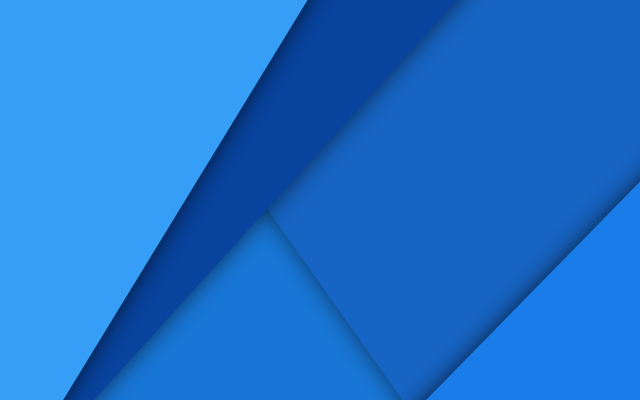
Give the GLSL for this background, as a Shadertoy shader.

```glsl
// Overlapping sheets of blue paper with diagonal edges and soft shadows.
// Each sheet is a half-plane given by two points on its edge; the sheets are
// painted back to front, and each first darkens what lies beneath it.

#define SHADOW_STRENGTH 0.36
#define SHADOW_WIDTH 0.034
#define LIGHT_BLUE vec3(0.210, 0.620, 0.963)
#define NAVY_BLUE  vec3(0.031, 0.263, 0.620)
#define MID_BLUE   vec3(0.088, 0.393, 0.768)
#define LOW_BLUE   vec3(0.094, 0.465, 0.840)
#define VIVID_BLUE vec3(0.100, 0.485, 0.908)

// Signed distance to the line a-b, negative on the left when going from a to b
float edgeDistance(vec2 p, vec2 a, vec2 b) {
    vec2 along = normalize(b - a);
    return dot(p - a, vec2(along.y, -along.x));
}

// Lay a sheet, left of the edge a-b, over the colour below
vec3 laySheet(vec3 below, vec3 sheet, vec2 p, vec2 a, vec2 b, float shade) {
    float d = edgeDistance(p, a, b);
    float falloff = max(d, 0.0) / SHADOW_WIDTH;
    below *= 1.0 - SHADOW_STRENGTH * shade * exp(-falloff * (1.0 + 0.5 * falloff));
    float pixel = 1.0 / iResolution.y;
    float cover = smoothstep(0.7 * pixel, -0.7 * pixel, d);
    return mix(below, sheet, cover);
}

void mainImage(out vec4 fragColor, in vec2 fragCoord) {
    // Height runs from 0 to 1, width from 0 to the aspect ratio
    vec2 p = fragCoord / iResolution.y;
    p.x *= 1.6 * iResolution.y / iResolution.x;

    // Lower triangle, then the broad panel and the right corner
    vec3 color = LOW_BLUE;
    color = laySheet(color, MID_BLUE, p, vec2(0.667, 0.479), vec2(1.006, 0.0), 0.75);
    color = laySheet(color, VIVID_BLUE, p, vec2(1.600, 0.546), vec2(1.065, 0.0), 1.0);

    // Dark band and the light sheet on top
    color = laySheet(color, NAVY_BLUE, p, vec2(0.235, 0.0), vec2(1.142, 1.0), 0.85);
    color = laySheet(color, LIGHT_BLUE, p, vec2(0.158, 0.0), vec2(0.769, 1.0), 1.0);

    fragColor = vec4(color, 1.0);
}
```
